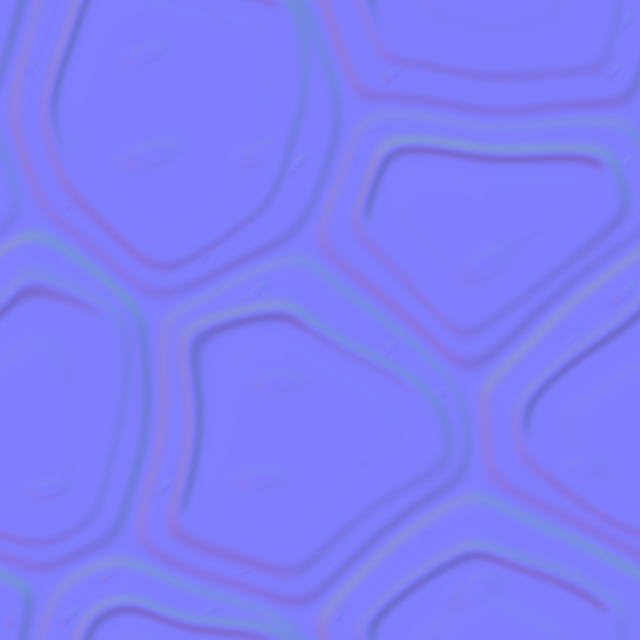
Reproduce this texture map procedurally as a three.js fragment shader.

```glsl
// Tangent-space normal map of worn flagstones with softly stepped rims.
// Stones are wrapped Voronoi cells; a smooth minimum of the border distances
// gives rounded outlines and their facing, which tints each step and pit.

varying vec2 vUv;

const int STONES = 5;
const float ROUNDING = 65.0;             // higher gives sharper corners
const vec3 FLAT_COLOR = vec3(0.5, 0.496, 0.995);
const float TAU = 6.2831853;

float hash(vec2 p) {
  return fract(sin(dot(p, vec2(127.1, 311.7))) * 43758.5453);
}

vec2 hash2(vec2 p) {
  return vec2(hash(p), hash(p + 19.7));
}

// Value noise that repeats after the given number of cells
float noise(vec2 p, float period, float seed) {
  vec2 i = floor(p);
  vec2 f = fract(p);
  f = f * f * (3.0 - 2.0 * f);
  vec2 a = mod(i, period) + seed;
  vec2 b = mod(i + 1.0, period) + seed;
  return mix(mix(hash(a), hash(vec2(b.x, a.y)), f.x),
             mix(hash(vec2(a.x, b.y)), hash(b), f.x), f.y);
}

// Soft line centred on a given distance
float softLine(float d, float at, float width) {
  float t = (d - at) / width;
  return exp(-t * t);
}

// Stones climb in even steps, half a canvas apart, with one stagger
vec2 stoneCentre(float i) {
  return vec2(0.48 + 0.5 * i + 0.29 * step(1.5, i),
              0.33 + 0.165 * i - 0.11 * softLine(i, 1.0, 0.5));
}

// Offset from p to the closest wrapped copy of a stone centre
vec2 toStone(vec2 p, float i) {
  return fract(stoneCentre(i) - p + 0.5) - 0.5;
}

// xy: direction out of the stone, z: rounded distance to its border
vec3 stoneBorder(vec2 p, out float id) {
  vec2 home = vec2(9.0);
  id = 0.0;
  for (int i = 0; i < STONES; i++) {
    vec2 c = toStone(p, float(i));
    if (dot(c, c) < dot(home, home)) { home = c; id = float(i); }
  }
  vec2 outward = vec2(0.0);
  float total = 0.0;
  for (int i = 0; i < STONES; i++) {
    vec2 c = toStone(p, float(i));
    for (int k = 0; k < 9; k++) {
      vec2 copy = c + vec2(mod(float(k), 3.0), floor(float(k) / 3.0)) - 1.0;
      vec2 gap = copy - home;
      if (dot(gap, gap) < 0.0001) continue;
      vec2 dir = normalize(gap);
      float w = exp(-ROUNDING * dot(0.5 * (copy + home), dir));
      outward += w * dir;
      total += w;
    }
  }
  outward /= total;
  return vec3(outward / (length(outward) + 0.05), -log(total) / ROUNDING);
}

// Slope around the rims of scattered oval pits
vec2 pitSlope(vec2 p, vec2 count, vec2 size, float angle, float share) {
  vec2 cell = floor(p * count);
  vec2 id = mod(cell, count);
  vec2 q = p - (cell + 0.5 + 0.3 * (hash2(id + 3.0) - 0.5)) / count;
  float c = cos(angle), s = sin(angle);
  q = vec2(c * q.x + s * q.y, c * q.y - s * q.x) / size;
  q /= 0.6 + 0.4 * hash(id + 11.0);
  float r = length(q);
  vec2 dir = q / (r + 0.05);
  dir = vec2(c * dir.x - s * dir.y, s * dir.x + c * dir.y);
  return dir * softLine(r, 0.8, 0.35) * step(hash(id + 29.0), share);
}

void main() {
  // Bend the outlines gently
  vec2 p = vUv + 0.008 * sin(TAU * (vUv.yx * 2.0 + vec2(0.1, 0.6)));
  p += 0.004 * sin(TAU * (vUv.yx * vec2(3.0, 4.0) + vec2(0.7, 0.2)));

  float id;
  vec3 border = stoneBorder(p, id);
  vec2 outward = border.xy;
  float d = border.z;
  float seed = 11.0 * id;

  // Two rim steps of changing spacing, and a faint third one inside
  float inner = 0.022 + 0.062 * noise(vUv * 4.0, 4.0, seed);
  float worn = noise(vUv * 5.0, 5.0, seed + 40.0);
  float rim = softLine(d, 0.013, 0.0095) * mix(0.35, 0.8, worn);
  float ledge = softLine(d, inner, 0.0095) * mix(0.35, 0.8, 1.0 - worn);
  float faint = 0.16 * worn * softLine(d, inner + 0.035 + 0.05 * worn, 0.01);

  // Upper left edges carry a raised lip with a dark far side
  float lit = smoothstep(-0.1, 0.7, dot(outward, vec2(-0.5, 0.86)));
  float lip = lit * softLine(d, inner + 0.015, 0.008);
  vec2 slope = outward * (rim + ledge + faint - 0.7 * lip);

  // Broad shallow pits on the top, small slanted chips on the ledge
  float top = smoothstep(inner + 0.02, inner + 0.045, d);
  float band = smoothstep(0.024, 0.034, d) * (1.0 - smoothstep(inner - 0.018, inner - 0.006, d));
  float tilt = 0.6 * hash(vec2(id, 2.0));
  slope += 0.2 * top * pitSlope(vUv, vec2(6.0), vec2(0.055, 0.023), tilt, 0.55);
  slope += 0.3 * band * pitSlope(vUv, vec2(14.0), vec2(0.028, 0.009), 0.8, 0.5);

  // Encode the slope; red runs against the outward direction
  vec3 color = FLAT_COLOR;
  color.rg += vec2(-0.09, slope.y > 0.0 ? 0.12 : 0.09) * slope;
  color.b -= 0.18 * length(slope);
  color -= vec3(0.03, 0.03, 0.06) * lip;
  gl_FragColor = vec4(color, 1.0);
}
```
